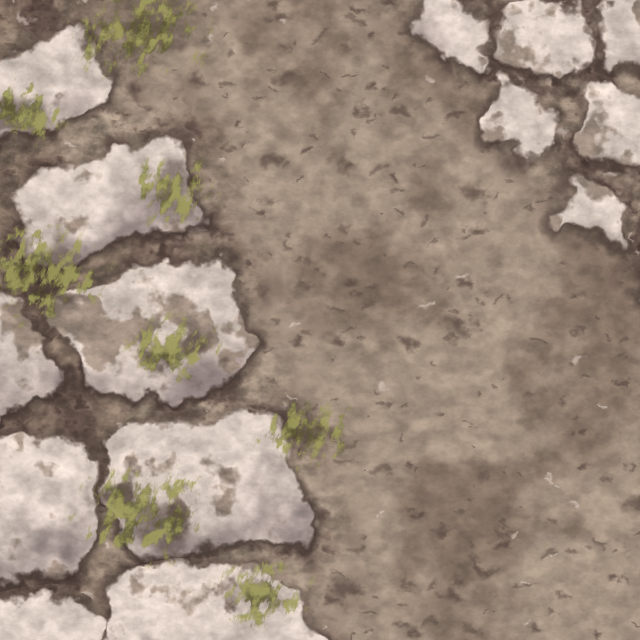
Reproduce this texture procedurally as a three.js fragment shader.

```glsl
// A trodden dirt path between weathered paving stones with tufts of grass.
// Slabs are rough tilted boxes laid in courses along both path edges; soil,
// stains and blades are layered cellular noise, clods are scattered spots.
varying vec2 vUv;

const vec3 DARK_SOIL = vec3(0.24, 0.19, 0.175);
const vec3 DAMP_SOIL = vec3(0.42, 0.345, 0.31);
const vec3 SOIL = vec3(0.52, 0.45, 0.395);
const vec3 DRY_SOIL = vec3(0.64, 0.57, 0.505);
const vec3 STONE_LIGHT = vec3(0.86, 0.80, 0.76);
const vec3 STONE_SHADE = vec3(0.56, 0.50, 0.49);
const vec3 GRASS_DARK = vec3(0.36, 0.34, 0.20);
const vec3 GRASS_LIGHT = vec3(0.62, 0.61, 0.36);

vec2 hash2(vec2 c) {
  vec3 q = fract(c.xyx * vec3(0.1031, 0.1030, 0.0973));
  q += dot(q, q.yzx + 33.33);
  return fract((q.xx + q.yz) * q.zy);
}

mat2 rotation(float a) { return mat2(cos(a), sin(a), -sin(a), cos(a)); }

// Smooth cellular noise: random cell values blended by distance.
float cellNoise(vec2 p) {
  float total = 0.0, weights = 0.0;
  for (int i = 0; i < 9; i++) {
    vec2 c = floor(p) + vec2(mod(float(i), 3.0), floor(float(i) / 3.0)) - 1.0;
    vec2 h = hash2(c), d = c + 0.2 + 0.6 * h - p;
    float w = exp(-4.5 * dot(d, d));
    total += w * fract(h.x * 7.3 + h.y * 5.1);
    weights += w;
  }
  return 0.5 + 1.35 * (total / weights - 0.5);
}

float layered(vec2 p) {
  float sum = 0.0, amp = 0.5;
  for (int k = 0; k < 4; k++) {
    sum += amp * (cellNoise(p) - 0.5);
    p = rotation(0.5) * p * 2.03 + 17.0;
    amp *= 0.55;
  }
  return 0.5 + sum;
}

// Scattered soft spots, one per grid cell at most.
float spots(vec2 p, float scale, float density) {
  p *= vec2(scale, scale * 1.5);
  float mask = 0.0;
  for (int i = 0; i < 9; i++) {
    vec2 c = floor(p) + vec2(mod(float(i), 3.0), floor(float(i) / 3.0)) - 1.0;
    vec2 h = hash2(c + 7.0);
    float inside = 1.0 - smoothstep(0.1, 1.0, length(c + h - p) / (0.15 + 0.3 * h.y));
    mask = max(mask, inside * step(hash2(c + 90.0).x, density));
  }
  return mask;
}

float leftEdge(float y) { return 0.48 - 0.38 * y * y; }
float rightEdge(float y) { return 0.60 + 0.85 * (1.0 - y); }

// Rounded, slanted slab: x = inner depth, y = height above its centre.
vec2 slab(vec2 p, float tilt, vec2 halfSize, float radius) {
  p = rotation(-tilt) * p;
  vec2 q = abs(p + vec2(0.15 * p.y, 0.0)) - halfSize + radius;
  return vec2(radius - length(max(q, 0.0)) - min(max(q.x, q.y), 0.0), p.y);
}

vec3 paintStone(vec3 ground, vec2 stone, float wear, float rough, float stain, float grain) {
  float depth = stone.x + 0.035 * (rough - 0.5) - 0.004;
  float below = 1.0 - smoothstep(-0.08, 0.05, stone.y);
  float contact = smoothstep(-0.028, 0.0, depth) * (0.3 + 0.45 * below);
  float lit = smoothstep(-0.14, 0.01, stone.y + 0.2 * (stain - 0.5));
  vec3 face = mix(STONE_SHADE, STONE_LIGHT, lit);
  face *= 1.0 + 0.22 * (rough - 0.5) + 0.25 * (grain - 0.5);
  float dirt = smoothstep(0.62, 0.76, 0.5 * (stain + rough) + wear);
  face = mix(face, SOIL * (0.75 + 0.5 * grain), 0.75 * dirt);
  return mix(mix(ground, DARK_SOIL, contact), face, smoothstep(-0.004, 0.006, depth));
}

void main() {
  vec2 p = vUv;
  float broad = layered(p * 3.2 + 5.0), stain = layered(p * 11.0 + 31.0);
  float rough = layered(p * 24.0 + 60.0), grain = layered(p * vec2(42.0, 58.0));

  // Soil: pale and dry on the path, damp and crumbly by the stones.
  float verge = 1.0 - smoothstep(-0.06, 0.14, p.x - leftEdge(p.y) + 0.15 * (stain - 0.5));
  verge = max(verge, smoothstep(-0.08, 0.08, p.x - rightEdge(p.y)));
  float dry = broad + 0.32 * (p.x - p.y) + 0.3 * (stain - 0.5) + 0.2 * (rough - 0.5);
  vec3 color = mix(SOIL, DRY_SOIL, smoothstep(0.25, 0.62, dry));
  color = mix(color, DAMP_SOIL, verge * smoothstep(0.25, 0.7, rough) * 0.85);
  color *= 1.0 + (0.27 + 0.35 * verge) * (grain - 0.5) + 0.12 * (rough - 0.5);
  color = mix(color, DARK_SOIL, verge * 0.75 * smoothstep(0.54, 0.78, 0.5 * (grain + rough)));

  // Ragged clods and a few pale pebbles.
  vec2 ragged = p + 0.035 * (vec2(grain, rough) - 0.5);
  float clod = max(spots(ragged, 15.0, 0.25), 0.7 * spots(ragged + 2.0, 28.0, 0.25));
  color = mix(color, DAMP_SOIL * 0.8, 0.7 * clod);
  color = mix(color, STONE_LIGHT, 0.6 * spots(ragged + 4.0, 30.0, 0.03 + 0.07 * verge));

  // Left courses grow and level out downward; right slabs are smaller.
  vec2 bent = p + 0.06 * (vec2(stain, broad) - 0.5), left = vec2(-1.0), right = left;
  for (int i = 0; i < 10; i++) {
    float k = mod(float(i), 5.0), y = 0.87 - 0.165 * k - 0.014 * k * k;
    vec2 centre = vec2(leftEdge(y) - 0.14, y) - floor(float(i) / 5.0) * vec2(0.32, 0.06);
    vec2 s = slab(bent - centre, 0.45 - 0.09 * k, vec2(0.13, 0.066) + k * vec2(0.008, 0.016), 0.02 + 0.012 * k);
    if (s.x > left.x) left = s;
    vec2 h = hash2(vec2(float(i), 5.0));
    y = 0.95 - 0.14 * floor(float(i) / 3.0);
    centre = vec2(rightEdge(y) + 0.07 + 0.14 * mod(float(i), 3.0), y) + 0.03 * (h - 0.5);
    s = slab(bent - centre, -0.5 + 0.4 * h.x, vec2(0.055, 0.045) + 0.02 * h.yx, 0.015);
    if (s.x > right.x) right = s;
  }
  float wear = 0.13 * (1.0 - smoothstep(0.03, 0.1, abs(p.y - 0.48)));
  color = paintStone(color, left, wear, rough, stain, grain);
  color = paintStone(color, right + vec2(0.0, 0.03), 0.03, rough, stain, grain);

  // Grass tufts strung along the left verge.
  float tuft = -1.0;
  for (int i = 0; i < 8; i++) {
    float k = float(i), y = 0.95 - 0.125 * k;
    vec2 root = vec2(leftEdge(y) + 0.08 - 0.45 * fract(k * 0.618), y);
    tuft = max(tuft, 1.0 - length((p - root) * vec2(0.7, 1.0)) / (0.03 + 0.045 * abs(cos(k * 1.05))));
  }
  float blades = layered(vec2(p.x - 0.3 * p.y, p.y) * vec2(85.0, 48.0) + 12.0);
  color = mix(color, DARK_SOIL, 0.5 * smoothstep(0.1, 0.9, tuft + 1.5 * (rough - 0.5)));
  float grass = smoothstep(0.0, 0.6, tuft + 1.6 * (blades - 0.5) - 0.2) * smoothstep(-0.4, 0.1, tuft);
  vec3 green = mix(GRASS_DARK, GRASS_LIGHT, smoothstep(0.3, 0.7, 0.5 * (grain + blades)));
  gl_FragColor = vec4(mix(color, green, 0.9 * grass), 1.0);
}
```
